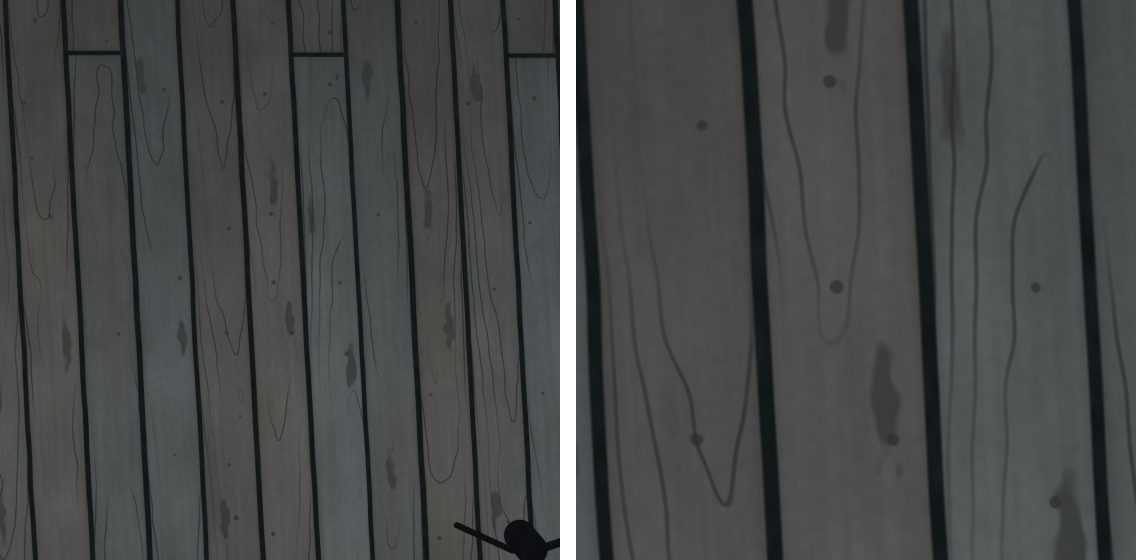
Left, the full canvas; right, a detail of the centre.
Give the GLSL for this texture, as a three.js fragment shader.

```glsl
// Weathered grey deck planks with dark caulked seams, butt joints and a black fitting.
varying vec2 vUv;

const vec3 COOL_WOOD = vec3(0.300, 0.319, 0.324);
const vec3 WARM_WOOD = vec3(0.291, 0.285, 0.274);
const vec3 STAIN = vec3(0.165, 0.165, 0.16);
const vec3 CAULK_DARK = vec3(0.050, 0.070, 0.074);
const vec3 CAULK_LIGHT = vec3(0.095, 0.112, 0.118);
const vec3 FITTING = vec3(0.045, 0.052, 0.060);

const float FIRST_SEAM = 0.0625;    // x of seam 0 at the lower edge
const float SEAM_SLANT = 0.0534;    // leftward drift of the seams to the top
const float PLANK_WIDTH = 0.1041;   // width of plank 0
const float WIDTH_LOSS = 0.00059;   // narrowing of planks to the right
const float SEAM_HALF = 0.0046;
const float JOINT_Y = 0.9025;
const float JOINT_HALF = 0.0038;
const float JOINT_EVERY = 4.0;
const float EDGE = 0.0013;          // softness of edges
const float RING_STEP = 0.001;      // offset for the ring gradient

float hash(vec2 p) {
  return fract(sin(dot(p, vec2(12.9898, 78.233))) * 43758.5453);
}

float noise(vec2 p) {
  vec2 i = floor(p), f = fract(p);
  f = f * f * (3.0 - 2.0 * f);
  return mix(mix(hash(i), hash(i + vec2(1.0, 0.0)), f.x),
             mix(hash(i + vec2(0.0, 1.0)), hash(i + 1.0), f.x), f.y);
}

float fbm(vec2 p) {
  float sum = 0.0, amp = 0.5;
  for (int i = 0; i < 4; i++) {
    sum += amp * noise(p);
    p = p * 2.03 + 7.1;
    amp *= 0.5;
  }
  return sum / 0.9375;
}

float capsule(vec2 p, vec2 a, vec2 b, float r) {
  vec2 pa = p - a, ba = b - a;
  return length(pa - ba * clamp(dot(pa, ba) / dot(ba, ba), 0.0, 1.0)) - r;
}

// Height field whose contours are the arched growth rings of a board
float ringHeight(vec2 q, float board) {
  float bend = hash(vec2(board, 3.0)) < 0.75 ? -7.0 : 6.0;
  float off = q.x - mix(0.3, 0.75, hash(vec2(board, 5.0)));
  float warp = noise(q * vec2(2.5, 8.0) + board * 17.0)
             + 0.25 * noise(q * vec2(6.0, 30.0) + board * 9.0);
  return 3.2 * q.y + bend * off * off + 0.8 * warp + hash(vec2(board, 8.0));
}

float ringLine(vec2 q, float board, float width) {
  float h = ringHeight(q, board);
  vec2 slope = vec2(ringHeight(q + vec2(RING_STEP / width, 0.0), board),
                    ringHeight(q + vec2(0.0, RING_STEP), board)) - h;
  float d = abs(fract(h) - 0.5) / max(length(slope) / RING_STEP, 1.0);
  return 1.0 - smoothstep(0.0003, 0.0022, d);
}

// Scattered spots, at most one per cell; size is in canvas units
float spots(vec2 q, float board, float width, float rows, float chance, vec2 size) {
  vec2 cell = vec2(board, floor(q.y * rows));
  vec2 centre = vec2(mix(0.2, 0.8, hash(cell + 2.3)),
                     (cell.y + mix(0.3, 0.7, hash(cell + 4.7))) / rows);
  vec2 d = (q - centre) * vec2(width, 1.0) / size;
  float ragged = 0.9 * (noise(q * vec2(14.0, 70.0) + board) - 0.5);
  return step(hash(cell + 9.1), chance) * (1.0 - smoothstep(0.5, 1.1, length(d) + ragged));
}

void main() {
  vec2 p = vUv;

  // Plank coordinate: whole numbers lie on the seams
  float start = FIRST_SEAM - SEAM_SLANT * p.y;
  float n = (PLANK_WIDTH - sqrt(PLANK_WIDTH * PLANK_WIDTH
          - 4.0 * WIDTH_LOSS * (p.x - start))) / (2.0 * WIDTH_LOSS);
  float plank = floor(n), seam = floor(n + 0.5);
  float width = PLANK_WIDTH - 2.0 * WIDTH_LOSS * n;
  vec2 q = vec2(fract(n), p.y);

  // Seams and butt joints
  float wobble = 0.0018 * (noise(vec2(seam * 5.3, p.y * 16.0)) - 0.5);
  float half_ = SEAM_HALF + 0.0013 * (hash(vec2(seam, 1.0)) - 0.5);
  float gap = abs((n - seam) * width + wobble) - half_;
  float jointed = 1.0 - step(0.5, abs(mod(plank, JOINT_EVERY) - 1.0));
  float jointY = JOINT_Y + 0.008 * (hash(vec2(plank, 6.0)) - 0.5);
  if (jointed > 0.5) gap = min(gap, abs(p.y - jointY) - JOINT_HALF);
  float upper = jointed * step(jointY, p.y);
  float board = plank + 23.0 * upper;

  // Board tone, mottling and fine grain
  float warm = 0.5 + 0.5 * cos(1.7 * (plank - 3.5)) + 0.6 * upper;
  warm += 0.8 * (fbm(p * vec2(9.0, 5.0) + board) - 0.5);
  vec3 color = mix(COOL_WOOD, WARM_WOOD, clamp(warm, 0.0, 1.0));
  color *= 0.96 + 0.08 * hash(vec2(board, 2.0));
  color *= mix(1.06, 0.85, smoothstep(0.25, 1.0, p.y));
  color *= 0.91 + 0.18 * fbm(p * vec2(16.0, 10.0) + board * 3.0);
  float grain = noise(vec2(q.x * 13.0 + board * 31.0, p.y * 5.0))
              + noise(vec2(q.x * 27.0 + board * 47.0, p.y * 9.0));
  color *= 0.95 + 0.05 * grain;
  color *= 0.975 + 0.05 * noise(p * 190.0);

  // Growth rings, stains and pinholes
  float patchy = smoothstep(0.25, 0.7, noise(q * vec2(2.0, 5.0) + board * 13.0));
  color *= 1.0 - 0.30 * patchy * ringLine(q, board, width);
  color = mix(color, STAIN, 0.55 * spots(q, board, width, 4.0, 0.3, vec2(0.009, 0.042)));
  color = mix(color, STAIN, 0.65 * spots(q, board + 60.0, width, 9.0, 0.4, vec2(0.004)));

  // Caulk with a soft shadow along the wood
  color *= 1.0 - 0.14 * exp(-max(gap, 0.0) * 260.0);
  vec3 caulk = mix(CAULK_DARK, CAULK_LIGHT, fbm(p * vec2(120.0, 60.0)));
  color = mix(caulk, color, smoothstep(-EDGE, EDGE, gap));

  // Black fitting in the lower right corner
  float fitting = capsule(p, vec2(0.928, 0.044), vec2(0.950, 0.018), 0.028);
  fitting = min(fitting, capsule(p, vec2(0.816, 0.062), vec2(0.915, 0.017), 0.0055));
  fitting = min(fitting, capsule(p, vec2(0.960, 0.018), vec2(1.02, 0.038), 0.0075));
  vec3 black = FITTING * (0.7 + 0.8 * fbm(p * 60.0));
  color = mix(black, color, smoothstep(-EDGE, EDGE, fitting));

  gl_FragColor = vec4(color, 1.0);
}
```
